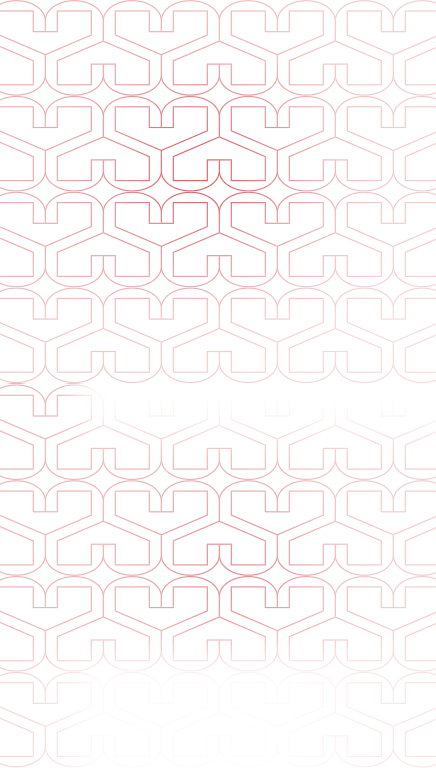
A Shadertoy shader for this pattern:

```glsl
// Interlocking outlined arrow tiles in fading rose ink on white.

// Lengths are in design units: the canvas is 768 units tall.
const float CANVAS_H   = 768.0;
const float ROW_PITCH  = 95.8;    // height of one row of tiles
const float ROW_INSET  = 0.7;     // gap between a row and its cell edge
const float COL_PITCH  = 116.0;   // distance between like motifs
const float FIRST_AXIS = 103.3;   // axis of the first upright motif
const float SEAM_Y     = 383.4;   // where the lower panel begins
const float SEAM_GAP   = 1.1;
const float LINE_W     = 1.15;
const vec2  ARCH       = vec2(29.0, 20.0);  // radii of the scalloped edge
const vec3  PAPER      = vec3(1.0);
const vec3  INK        = vec3(0.80, 0.22, 0.24);

// Right half of the motif outline, from notch to roof apex
const vec2 OUTLINE[6] = vec2[6](
    vec2(0.0, 31.0), vec2(12.0, 31.0), vec2(12.0, 10.3),
    vec2(46.0, 10.3), vec2(46.0, 34.3), vec2(0.0, 54.0));

float segmentDist(vec2 p, vec2 a, vec2 b) {
    vec2 pa = p - a, ba = b - a;
    return length(pa - ba * clamp(dot(pa, ba) / dot(ba, ba), 0.0, 1.0));
}

// First-order distance to an ellipse outline
float ellipseDist(vec2 p, vec2 r) {
    float k = length(p / r);
    return abs(k - 1.0) * k / max(length(p / (r * r)), 1e-5);
}

// Upright motif: outline, stems and the arches under it
float motifDist(vec2 p) {
    p.x = abs(mod(p.x + 0.5 * COL_PITCH, COL_PITCH) - 0.5 * COL_PITCH);
    float d = segmentDist(p, vec2(0.0, ARCH.y), OUTLINE[0]);
    d = min(d, segmentDist(p, OUTLINE[5], vec2(0.0, ROW_PITCH - ARCH.y)));
    for (int i = 0; i < 5; i++)
        d = min(d, segmentDist(p, OUTLINE[i], OUTLINE[i + 1]));
    if (p.y < ARCH.y) d = min(d, ellipseDist(p - ARCH, ARCH));
    return d;
}

// Each row holds upright motifs and inverted ones half a pitch away
float tileDist(vec2 p) {
    if (p.y > SEAM_Y) p.y -= SEAM_GAP;
    float firstRow = floor(p.y / ROW_PITCH - 0.5);
    float d = 1e3;
    for (int i = 0; i < 2; i++) {
        float top = (firstRow + float(i)) * ROW_PITCH + ROW_INSET;
        float rowH = ROW_PITCH - 2.0 * ROW_INSET;
        float drop = p.y - top;
        float x = p.x - FIRST_AXIS;
        d = min(d, motifDist(vec2(x, rowH - drop)));
        d = min(d, motifDist(vec2(x + 0.5 * COL_PITCH, drop)));
    }
    return d;
}

float glow(vec2 p, vec2 center, float radius) {
    vec2 q = (p - center) / radius;
    return exp(-dot(q, q));
}

// Ink density: two panels, each with a dark heart and pale margins
float inkStrength(vec2 p) {
    float across = smoothstep(0.0, 435.0, p.x);
    if (p.y < SEAM_Y) {
        float wash = mix(0.40, 0.25, across);
        wash *= mix(1.0, 0.72, smoothstep(250.0, 330.0, p.y));
        return wash + 0.46 * glow(p, vec2(205.0, 172.0), 100.0);
    }
    float wash = mix(0.38, 0.25, across)
               + 0.28 * glow(p, vec2(235.0, 570.0), 90.0);
    // White veil along the top of the panel
    float veil = smoothstep(50.0, 112.0, p.x)
               * (1.0 - smoothstep(392.0, 470.0, p.y));
    // White pool at the foot, open toward both sides
    float pool = smoothstep(20.0, 110.0, p.x)
               * (1.0 - smoothstep(270.0, 430.0, p.x));
    float foot = smoothstep(615.0, 690.0, p.y) * (0.48 + 0.46 * pool);
    return wash * (1.0 - veil) * (1.0 - foot);
}

void mainImage(out vec4 fragColor, in vec2 fragCoord) {
    float unit = CANVAS_H / iResolution.y;
    vec2 p = vec2(fragCoord.x, iResolution.y - fragCoord.y) * unit;
    float line = clamp((0.5 * LINE_W - tileDist(p)) / unit + 0.5, 0.0, 1.0);
    fragColor = vec4(mix(PAPER, INK, line * inkStrength(p)), 1.0);
}
```
